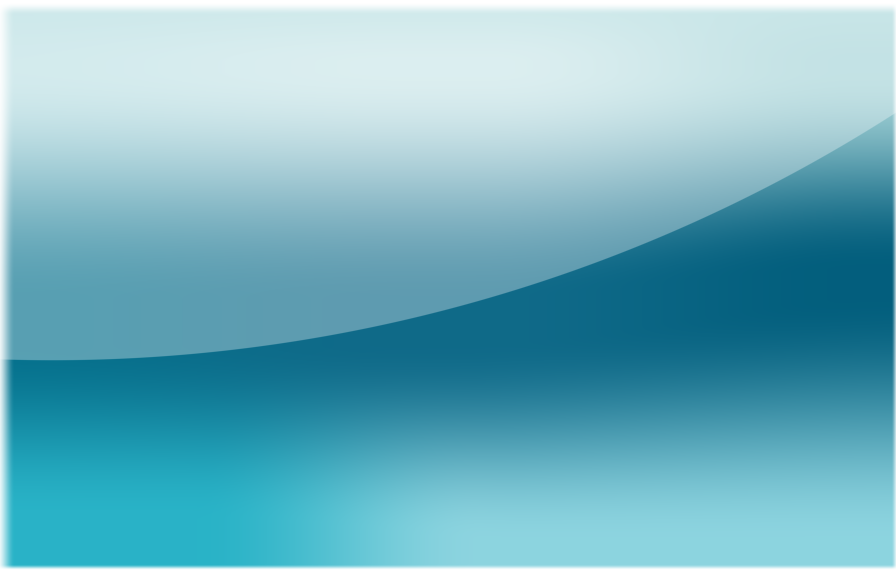
Reproduce this background procedurally as a WebGL 2 fragment shader.

```glsl
#version 300 es
precision highp float;

uniform vec2 u_resolution;
out vec4 outColor;

// Upper haze, from left to right
const vec3 HAZE_LEFT = vec3(0.74, 0.88, 0.895);
const vec3 HAZE_MID = vec3(0.79, 0.90, 0.91);
const vec3 HAZE_RIGHT = vec3(0.65, 0.83, 0.845);
const vec3 HAZE_TOP = vec3(0.69, 0.86, 0.87);

// Dark middle band
const vec3 DEEP_LEFT = vec3(0.02, 0.44, 0.55);
const vec3 DEEP_MID = vec3(0.06, 0.415, 0.535);
const vec3 DEEP_RIGHT = vec3(0.01, 0.37, 0.49);

// Bright pool along the bottom
const vec3 POOL_LEFT = vec3(0.16, 0.70, 0.78);
const vec3 POOL_RIGHT = vec3(0.55, 0.83, 0.875);

// Glass sheet: a large disc, in units of canvas height
const vec2 GLASS_CENTER = vec2(0.092, 3.106);
const float GLASS_RADIUS = 2.738;
const float GLASS_ALPHA = 0.33;

// Soft white frame: fade widths in units of canvas height
const float FRAME_LEFT = 0.026;
const float FRAME_TOP = 0.026;
const float FRAME_RIGHT = 0.008;
const float FRAME_BOTTOM = 0.010;

// Smooth blend through three colours across the width
vec3 acrossWidth(vec3 left, vec3 mid, vec3 right, float u) {
    vec3 color = mix(left, mid, smoothstep(0.0, 0.45, u));
    return mix(color, right, smoothstep(0.55, 0.95, u));
}

// Haze above, dark band in the middle, pool of light below
vec3 backdrop(vec2 uv) {
    vec3 haze = acrossWidth(HAZE_LEFT, HAZE_MID, HAZE_RIGHT, uv.x);
    vec3 deep = acrossWidth(DEEP_LEFT, DEEP_MID, DEEP_RIGHT, uv.x);
    vec3 pool = mix(POOL_LEFT, POOL_RIGHT, smoothstep(0.22, 0.54, uv.x));

    haze = mix(haze, HAZE_TOP, 0.7 * smoothstep(0.89, 1.0, uv.y));
    float hazeStart = mix(0.475, 0.53, smoothstep(0.5, 1.0, uv.x));
    float poolStart = mix(0.395, 0.48, smoothstep(0.5, 1.0, uv.x));
    float poolFull = mix(0.09, 0.05, smoothstep(0.2, 0.6, uv.x));

    vec3 color = mix(deep, haze, smoothstep(hazeStart, 0.875, uv.y));
    return mix(color, pool, 1.0 - smoothstep(poolFull, poolStart, uv.y));
}

// Coverage of the frame at point p on a canvas of the given size
float frame(vec2 p, vec2 size) {
    float left = smoothstep(-0.006, FRAME_LEFT, p.x);
    float right = smoothstep(-0.004, FRAME_RIGHT, size.x - p.x);
    float bottom = smoothstep(0.0, FRAME_BOTTOM, p.y);
    float top = smoothstep(0.004, FRAME_TOP, size.y - p.y);
    return 1.0 - left * right * bottom * top;
}

void main() {
    vec2 uv = gl_FragCoord.xy / u_resolution;
    vec2 p = gl_FragCoord.xy / u_resolution.y;
    float pixel = 1.0 / u_resolution.y;

    vec3 color = backdrop(uv);

    // Translucent glass with an antialiased rim
    float rim = length(p - GLASS_CENTER) - GLASS_RADIUS;
    float glass = 1.0 - smoothstep(-0.75 * pixel, 0.75 * pixel, rim);
    color = mix(color, vec3(1.0), GLASS_ALPHA * glass);

    color = mix(color, vec3(1.0), frame(p, u_resolution / u_resolution.y));
    outColor = vec4(color, 1.0);
}
```
